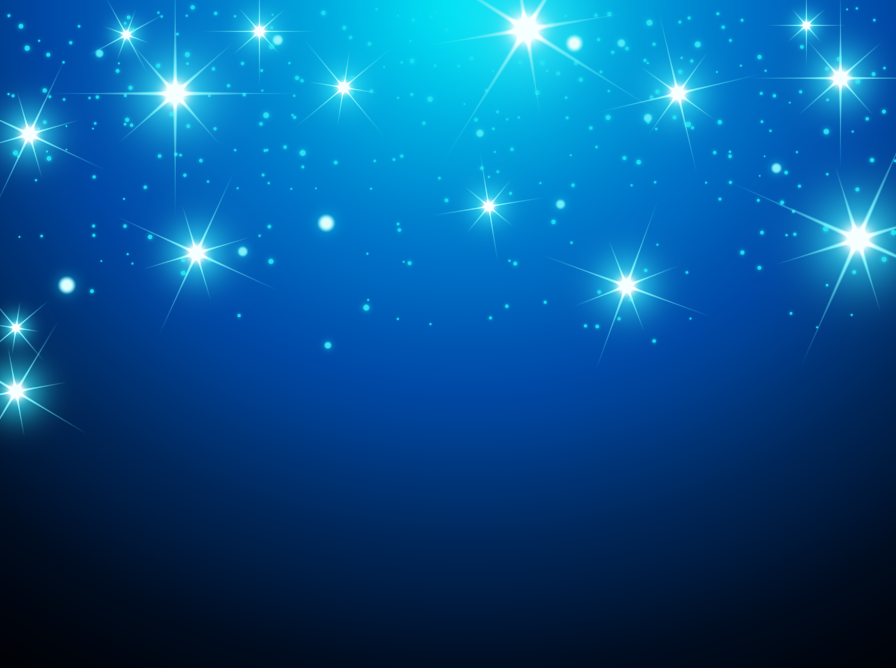
Write a WebGL 1 fragment shader that draws this background.

```glsl
precision highp float;
uniform vec2 u_resolution;

#define ASPECT 1.34
#define GLOW_CENTER vec2(0.70, 1.0)
#define GLOW_SHAPE vec2(0.80, 0.87)
#define HALO_SIZE 0.34
#define CORE_SIZE 0.10
#define RAY_WIDTH 0.026
#define DUST_FLOOR 0.42
#define CYAN vec3(0.08, 0.87, 0.95)
#define WHITE vec3(0.96, 1.0, 1.0)

float hash(vec2 p) {
  return fract(sin(dot(p, vec2(127.1, 311.7))) * 43758.5);
}

mat2 rotation(float a) {
  float c = cos(a), s = sin(a);
  return mat2(c, -s, s, c);
}

// Radial fall-off from cyan through blue to near black
vec3 backdrop(vec2 p) {
  float d = length((p - GLOW_CENTER) * GLOW_SHAPE);
  vec3 col = mix(vec3(0.0, 0.89, 0.96), vec3(0.0, 0.70, 0.89), smoothstep(0.0, 0.19, d));
  col = mix(col, vec3(0.0, 0.46, 0.79), smoothstep(0.12, 0.36, d));
  col = mix(col, vec3(0.0, 0.29, 0.66), smoothstep(0.30, 0.53, d));
  col = mix(col, vec3(0.0, 0.16, 0.37), smoothstep(0.47, 0.73, d));
  col = mix(col, vec3(0.0, 0.06, 0.15), smoothstep(0.65, 0.90, d));
  return mix(col, vec3(0.0, 0.005, 0.02), smoothstep(0.80, 1.06, d));
}

// One tapered line of light along the x axis
float ray(vec2 q, float reach, float pixel) {
  float taper = max(1.0 - abs(q.x) / reach, 0.0);
  float width = max(RAY_WIDTH * taper, pixel);
  return taper * smoothstep(width, 0.0, abs(q.y));
}

// Light is stored as x: white core, y: cyan glow
vec2 star(vec2 p, vec2 center, float size, float angle) {
  vec2 q = rotation(angle) * (p - center) / size;
  float pixel = 1.3 / (u_resolution.y * size);
  float rays = max(ray(q, 1.0, pixel), ray(q.yx, 1.0, pixel));
  vec2 diagonal = rotation(0.72) * q;
  rays = max(rays, max(ray(diagonal, 0.62, pixel), ray(diagonal.yx, 0.55, pixel)));
  float d = length(q);
  float core = 1.3 * exp(-pow(d / CORE_SIZE, 2.0)) + 0.3 * exp(-d * 6.0);
  float halo = 0.8 * exp(-pow(d / HALO_SIZE, 2.0));
  return vec2(core + rays * 0.7 * exp(-d * 1.5), halo + rays * 0.65);
}

// Round speck with a soft rim
vec2 orb(vec2 p, vec2 center, float radius) {
  float d = length(p - center);
  float rim = max(radius * 0.5, 1.0 / u_resolution.y);
  float disc = 1.0 - smoothstep(radius - rim, radius + rim, d);
  float whiteness = 0.9 * smoothstep(0.003, 0.009, radius);
  return vec2(disc * whiteness, disc * 0.8 + 0.4 * exp(-pow(d / (radius * 1.7), 2.0)));
}

// Scattered specks, coarse to fine, thinning out downwards
vec2 dust(vec2 p) {
  vec2 light = vec2(0.0);
  for (int i = 0; i < 4; i++) {
    float layer = float(i);
    float cells = 9.0 + 5.0 * layer;
    vec2 cell = floor(p * cells);
    vec2 seed = cell + 37.0 * layer;
    vec2 jitter = vec2(hash(seed + 0.3), hash(seed + 7.1));
    vec2 center = (cell + 0.2 + 0.6 * jitter) / cells;
    float chance = 0.55 * smoothstep(DUST_FLOOR, 0.9, center.y);
    float radius = mix(0.35, 1.0, hash(seed + 3.7)) * 0.06 / cells;
    light += step(hash(seed + 1.9), chance) * orb(p, center, radius);
  }
  return light;
}

void main() {
  vec2 p = gl_FragCoord.xy / u_resolution * vec2(ASPECT, 1.0);
  vec2 light = dust(p);

  // Large orbs
  light += orb(p, vec2(0.100, 0.573), 0.010);
  light += orb(p, vec2(0.488, 0.666), 0.010);
  light += orb(p, vec2(0.859, 0.935), 0.010);

  // Bright stars: center, ray length, tilt
  light += star(p, vec2(0.787, 0.956), 0.235, -0.56);
  light += star(p, vec2(1.283, 0.642), 0.210, -0.42);
  light += star(p, vec2(0.262, 0.860), 0.185, 0.0);
  light += star(p, vec2(1.257, 0.883), 0.135, 0.0);
  light += star(p, vec2(0.937, 0.572), 0.135, -0.35);
  light += star(p, vec2(0.294, 0.621), 0.135, -0.43);
  light += star(p, vec2(1.014, 0.860), 0.125, 0.23);
  light += star(p, vec2(0.024, 0.414), 0.125, -0.54);
  light += star(p, vec2(0.044, 0.799), 0.125, -0.44);

  // Lesser stars
  light += star(p, vec2(0.514, 0.869), 0.095, 0.69);
  light += star(p, vec2(0.731, 0.691), 0.085, 0.16);
  light += star(p, vec2(0.388, 0.953), 0.085, 0.0);
  light += star(p, vec2(0.189, 0.948), 0.065, 0.50);
  light += star(p, vec2(0.024, 0.509), 0.065, 0.70);
  light += star(p, vec2(1.206, 0.962), 0.060, 0.0);

  light = min(light, 1.0);
  vec3 col = mix(backdrop(p), CYAN, light.y);
  gl_FragColor = vec4(mix(col, WHITE, light.x), 1.0);
}
```
